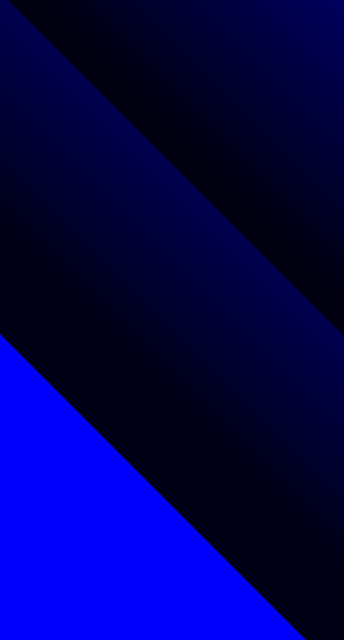
Write a Shadertoy shader that draws this background.

```glsl
const vec3 PURE_BLUE = vec3(0.0, 0.0, 0.995);
const vec3 MIDNIGHT = vec3(0.0, 0.0, 0.085);
const vec3 BAND_GLOW = vec3(0.0, 0.0, 0.315);
const vec3 CORNER_DARK = vec3(0.0, 0.0, 0.065);
const vec3 CORNER_GLOW = vec3(0.0, 0.0, 0.375);

const float LOWER_EDGE = 0.478;
const float UPPER_EDGE = 1.012;
const float CORNER_END = 1.536;

// Linear colour ramp between two diagonal positions
vec3 ramp(vec3 startColor, vec3 endColor, float start, float end, float position) {
    return mix(startColor, endColor, clamp((position - start) / (end - start), 0.0, 1.0));
}

// Antialiased step across a diagonal edge
float edgeMask(float edge, float position, float softness) {
    return smoothstep(edge - softness, edge + softness, position);
}

void mainImage(out vec4 fragColor, in vec2 fragCoord) {
    vec2 uv = fragCoord / iResolution.y;
    float diagonal = uv.x + uv.y;
    float softness = 1.0 / iResolution.y;

    // Shaded panels
    vec3 band = ramp(MIDNIGHT, BAND_GLOW, 0.64, UPPER_EDGE, diagonal);
    vec3 corner = ramp(CORNER_DARK, CORNER_GLOW, 1.06, CORNER_END, diagonal);

    // Layers from the lower left to the upper right
    vec3 color = mix(PURE_BLUE, band, edgeMask(LOWER_EDGE, diagonal, softness));
    color = mix(color, corner, edgeMask(UPPER_EDGE, diagonal, softness));

    fragColor = vec4(color, 1.0);
}
```
